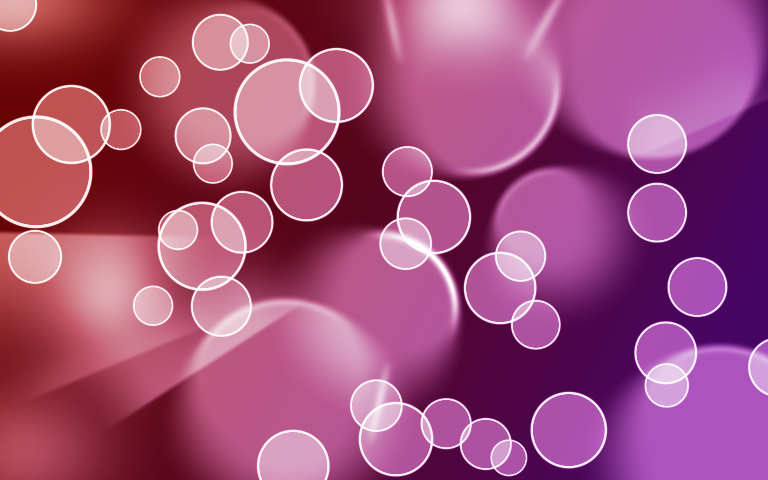
A WebGL 2 fragment shader for this background:

```glsl
#version 300 es
precision highp float;
// Bokeh backdrop running from red to violet: blurred discs, light sheets and
// outlined bubbles. Every part screens its light onto one brightness value,
// which is then mapped from shade through tint to white.

uniform vec2 u_resolution;
out vec4 outColor;

// Bubble clusters: centre, radius, angle towards the first follower.
const vec4 CLUSTERS[12] = vec4[12](
  vec4(.598, .767, .108, .49), vec4(.421, .487, .09, .54),
  vec4(.904, .548, .075, 3.9), vec4(1.042, .4, .073, 1.0),
  vec4(.825, .085, .075, 2.1), vec4(.075, .642, .114, .93),
  vec4(.423, .717, .057, -1.23), vec4(1.387, .265, .063, -1.54),
  vec4(1.012, .075, .052, -.54), vec4(.459, .912, .057, -.05),
  vec4(1.185, .104, .077, 0.), vec4(.611, .029, .073, 0.));

float screenLight(float base, float light) {
  return 1. - (1. - base) * (1. - clamp(light, 0., 1.));
}

vec3 ramp(float t, vec3 left, vec3 middle, vec3 right) {
  return t < .5 ? mix(left, middle, t * 2.) : mix(middle, right, t * 2. - 1.);
}

float glow(vec2 p, vec2 center, vec2 size) {
  vec2 q = (p - center) / size;
  return exp(-dot(q, q));
}

// Blurred disc whose edge is crisp and bright on the side it faces.
float softDisc(vec2 p, vec2 center, float radius, vec2 facing, float rim) {
  vec2 q = p - center;
  float d = length(q) - radius;
  float side = dot(q, normalize(facing)) / max(length(q), .001);
  float blur = mix(.085, .01, smoothstep(-.5, .95, side));
  float edge = exp(-pow((d + .005) / .009, 2.)) * smoothstep(.35, 1., side);
  return .48 * smoothstep(blur, -blur, d) + rim * edge;
}

// Light with a sharp edge from a to b that fades away to its left.
float sheet(vec2 p, vec2 a, vec2 b, float depth) {
  vec2 dir = normalize(b - a);
  float along = dot(p - a, dir) / length(b - a);
  float across = dot(p - a, vec2(-dir.y, dir.x));
  float ends = smoothstep(0., .3, along) * smoothstep(1., .7, along);
  return smoothstep(-.006, .006, across) * exp(-pow(across / depth, 2.)) * ends;
}

// Thin tapered highlight between two points.
float beam(vec2 p, vec2 a, vec2 b, float width) {
  vec2 ab = b - a;
  float h = clamp(dot(p - a, ab) / dot(ab, ab), 0., 1.);
  float d = length(p - a - ab * h);
  return exp(-d * d / (width * width)) * 4. * h * (1. - h);
}

float bubble(vec2 p, vec2 center, float radius, float aa) {
  float d = length(p - center) - radius;
  float halfLine = .0012 + .022 * radius;
  float fill = .46 * smoothstep(aa, -aa, d);
  float outline = .95 * smoothstep(aa, -aa, abs(d) - halfLine);
  return max(fill, outline);
}

// Bubbles strung along a curved path.
float trail(float light, vec2 p, vec2 start, vec2 stride, vec2 bend,
            float radius, int count, float aa) {
  for (int i = 0; i < count; i++) {
    float k = float(i);
    vec2 center = start + k * stride + k * k * bend;
    light = screenLight(light, bubble(p, center, radius, aa));
  }
  return light;
}

void main() {
  vec2 p = gl_FragCoord.xy / u_resolution.y;
  float aa = .8 / u_resolution.y;
  float light = 0.;

  // Blurred discs
  light = screenLight(light, softDisc(p, vec2(.979, .823), .188, vec2(.7, -.7), .35));
  light = screenLight(light, softDisc(p, vec2(1.36, .9), .23, vec2(.4, -.9), 0.));
  light = screenLight(light, softDisc(p, vec2(1.156, .521), .129, vec2(-.6, .8), .1));
  light = screenLight(light, softDisc(p, vec2(.792, .354), .163, vec2(.75, .65), .6));
  light = screenLight(light, softDisc(p, vec2(.594, .167), .21, vec2(-.2, .98), .2));
  light = screenLight(light, softDisc(p, vec2(1.5, .06), .22, vec2(.3, .95), .15));
  light = screenLight(light, .8 * softDisc(p, vec2(.479, .823), .177, vec2(.9, .4), .1));

  // Broad glows
  light = screenLight(light, .75 * glow(p, vec2(.96, 1.), vec2(.16, .11)));
  light = screenLight(light, .6 * glow(p, vec2(.225, .38), vec2(.12, .13)));
  light = screenLight(light, .55 * glow(p, vec2(.03, 1.), vec2(.19, .1)));
  light = screenLight(light, .42 * glow(p, vec2(.05, .06), vec2(.17, .13)));

  // Sheets and highlights
  light = screenLight(light, .5 * sheet(p, vec2(.48, .505), vec2(-.4, .525), .2));
  light = screenLight(light, .45 * sheet(p, vec2(.2, .09), vec2(.68, .4), .13));
  light = screenLight(light, .25 * sheet(p, vec2(.02, .15), vec2(.48, .34), .06));
  light = screenLight(light, .2 * sheet(p, vec2(1.28, .65), vec2(1.66, .82), .1));
  light = screenLight(light, .6 * beam(p, vec2(.81, .25), vec2(.77, .07), .01));
  light = screenLight(light, .5 * beam(p, vec2(.797, 1.05), vec2(.835, .86), .012));
  light = screenLight(light, .5 * beam(p, vec2(1.19, 1.05), vec2(1.09, .87), .012));

  // Clusters: each follower sits on the rim of its leader
  for (int i = 0; i < 12; i++) {
    vec4 c = CLUSTERS[i];
    int members = i < 5 ? 3 : (i < 10 ? 2 : 1);
    for (int k = 0; k < members; k++) {
      float step = float(k), angle = c.w - 1.8 * (step - 1.);
      float reach = k == 0 ? 0. : c.z * (.7 + .38 * step);
      float radius = c.z * (k == 0 ? 1. : .72 - .02 * step);
      vec2 center = c.xy + reach * vec2(cos(angle), sin(angle));
      light = screenLight(light, bubble(p, center, radius, aa));
    }
  }

  // Loose strings of bubbles
  light = trail(light, p, vec2(1.369, .7), vec2(-.042, -.137), vec2(.042, -.006), .06, 4, aa);
  light = trail(light, p, vec2(.333, .84), vec2(-.081, -.11), vec2(0.), .041, 2, aa);
  light = trail(light, p, vec2(.371, .521), vec2(-.052, -.158), vec2(0.), .04, 2, aa);
  light = trail(light, p, vec2(.021, .99), vec2(.052, -.525), vec2(0.), .054, 2, aa);

  // Brightness to colour
  float hue = clamp(p.x / 1.6 + .3 * (.5 - p.y), 0., 1.);
  vec3 shade = ramp(hue, vec3(.4, .01, .02), vec3(.33, .02, .13), vec3(.28, .02, .39));
  vec3 tint = ramp(hue, vec3(.78, .35, .34), vec3(.74, .35, .57), vec3(.69, .34, .76));
  vec3 color = light < .5 ? mix(shade, tint, light * 2.) : mix(tint, vec3(1.), light * 2. - 1.);
  outColor = vec4(color, 1.);
}
```
